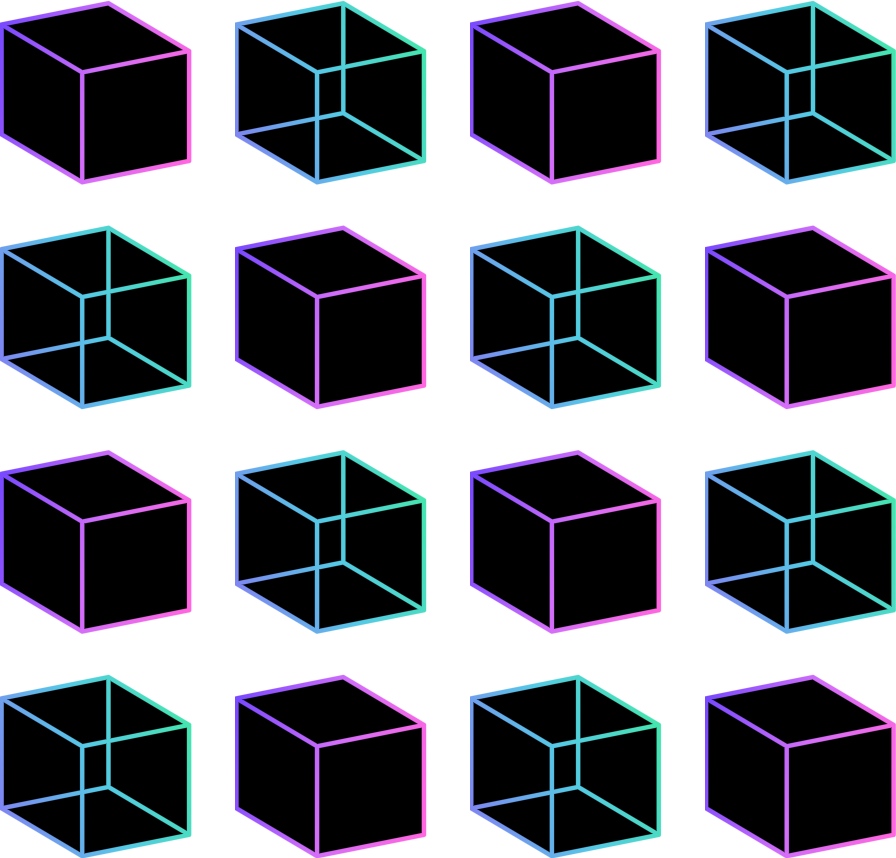
A Shadertoy shader for this pattern:

```glsl
// Lengths are fractions of the canvas width, with y pointing down.
const vec2 PITCH = vec2(0.2621, 0.2507);
const vec2 CUBE_CENTER = vec2(0.1064, 0.1035);
const vec2 EDGE_RIGHT = vec2(0.1193, -0.0238);
const vec2 EDGE_FRONT = vec2(0.0900, 0.0534);
const vec2 EDGE_DOWN = vec2(0.0, 0.1226);
const float HALF_LINE = 0.0025;

float cross2(vec2 a, vec2 b) {
    return a.x * b.y - a.y * b.x;
}

float segmentDistance(vec2 p, vec2 a, vec2 dir) {
    vec2 q = p - a;
    return length(q - dir * clamp(dot(q, dir) / dot(dir, dir), 0.0, 1.0));
}

// Distance to the strip swept by edges b and c, bounded by lines along a
float stripDistance(vec2 p, vec2 a, vec2 b, vec2 c) {
    float reach = 0.5 * (abs(cross2(a, b)) + abs(cross2(a, c)));
    return (abs(cross2(a, p)) - reach) / length(a);
}

// The projected cube outline is the overlap of three strips
float silhouetteDistance(vec2 p, vec2 a, vec2 b, vec2 c) {
    return max(stripDistance(p, a, b, c),
           max(stripDistance(p, b, c, a), stripDistance(p, c, a, b)));
}

// Four parallel edges along a; hidden marks the side of b and c that lies behind
float parallelEdges(vec2 p, vec2 a, vec2 b, vec2 c, vec2 hidden, bool seeThrough) {
    float d = 1.0;
    for (int i = 0; i < 4; i++) {
        vec2 side = vec2(i & 1, i >> 1);
        if (!seeThrough && side == hidden) continue;
        vec2 start = -0.5 * a + (side.x - 0.5) * b + (side.y - 0.5) * c;
        d = min(d, segmentDistance(p, start, a));
    }
    return d;
}

float wireDistance(vec2 p, bool seeThrough) {
    float d = parallelEdges(p, EDGE_RIGHT, EDGE_FRONT, EDGE_DOWN, vec2(0, 1), seeThrough);
    d = min(d, parallelEdges(p, EDGE_FRONT, EDGE_DOWN, EDGE_RIGHT, vec2(1, 1), seeThrough));
    return min(d, parallelEdges(p, EDGE_DOWN, EDGE_RIGHT, EDGE_FRONT, vec2(1, 0), seeThrough));
}

vec3 threeStopGradient(float t, vec3 first, vec3 middle, vec3 last) {
    vec3 lower = mix(first, middle, clamp(2.0 * t, 0.0, 1.0));
    return mix(lower, last, clamp(2.0 * t - 1.0, 0.0, 1.0));
}

// p spans about -0.5 to 0.5 over the cube
vec3 wireColor(vec2 p, bool seeThrough) {
    if (seeThrough) {
        return threeStopGradient(0.5 + 0.85 * p.x - 0.3 * p.y,
            vec3(0.50, 0.52, 0.95), vec3(0.33, 0.79, 0.90), vec3(0.27, 0.90, 0.68));
    }
    return threeStopGradient(0.5 + 0.9 * p.x + 0.2 * p.y,
        vec3(0.48, 0.29, 1.00), vec3(0.82, 0.43, 0.98), vec3(1.00, 0.40, 0.88));
}

float coverage(float d, float pixel) {
    return 1.0 - smoothstep(-0.75 * pixel, 0.75 * pixel, d);
}

void mainImage(out vec4 fragColor, in vec2 fragCoord) {
    float pixel = 1.0 / iResolution.x;
    vec2 canvas = vec2(fragCoord.x, iResolution.y - fragCoord.y) * pixel;

    // Checkerboard of solid and see-through cubes
    vec2 cell = floor(canvas / PITCH);
    vec2 p = canvas - cell * PITCH - CUBE_CENTER;
    bool seeThrough = mod(cell.x + cell.y, 2.0) > 0.5;

    // Black faces, then the gradient wires
    float body = silhouetteDistance(p, EDGE_RIGHT, EDGE_FRONT, EDGE_DOWN);
    float wire = wireDistance(p, seeThrough) - HALF_LINE;
    vec3 color = mix(vec3(1.0), vec3(0.0), coverage(body, pixel));
    color = mix(color, wireColor(p / (2.0 * CUBE_CENTER), seeThrough), coverage(wire, pixel));
    fragColor = vec4(color, 1.0);
}
```
